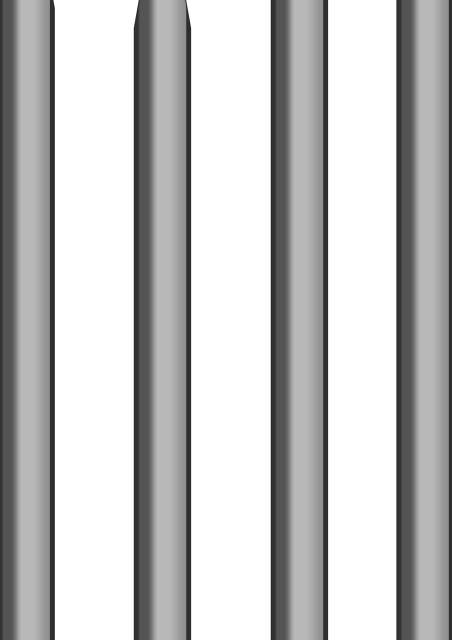
Reproduce this pattern procedurally as a WebGL 2 fragment shader.

```glsl
#version 300 es
precision highp float;

uniform vec2 u_resolution;
out vec4 fragColor;

const int BAR_COUNT = 4;
const float BAR_WIDTH = 0.1268;
const float TAPER_SLOPE = 0.25;
const float OUTLINE_WIDTH = 0.0022;

// Left edge of each bar, and the height where its tip starts to narrow
const float BAR_LEFT[BAR_COUNT] = float[](-0.0055, 0.2960, 0.5990, 0.8770);
const float BAR_SHOULDER[BAR_COUNT] = float[](0.987, 0.956, 1.1, 1.1);

const vec3 BACKGROUND = vec3(1.0);
const float OUTLINE = 0.15;
const float RIM_LEFT = 0.20;
const float RIM_RIGHT = 0.18;
const float SHADOW = 0.33;
const float HIGHLIGHT = 0.725;
const float FALLOFF = 0.56;

float edge(float position, float x, float blur) {
    return smoothstep(position - blur, position + blur, x);
}

// Grey across a bar, with t running from 0 at the left to 1 at the right
float metalShade(float t, float blur) {
    float shade = mix(RIM_LEFT, SHADOW, edge(0.09, t, blur + 0.01));
    shade = mix(shade, HIGHLIGHT, smoothstep(0.23, 0.43, t));
    shade = mix(shade, FALLOFF, smoothstep(0.58, 0.93, t));
    return mix(shade, RIM_RIGHT, edge(0.915, t, blur));
}

// Distance inside the silhouette, positive within the bar
float barInside(vec2 uv, float left, float shoulder) {
    float inset = TAPER_SLOPE * max(uv.y - shoulder, 0.0);
    float halfWidth = 0.5 * BAR_WIDTH - inset;
    return halfWidth - abs(uv.x - left - 0.5 * BAR_WIDTH);
}

vec3 drawBar(vec3 base, vec2 uv, float left, float shoulder, float blur) {
    float inside = barInside(uv, left, shoulder);
    float shade = metalShade((uv.x - left) / BAR_WIDTH, blur / BAR_WIDTH);
    shade = mix(OUTLINE, shade, edge(OUTLINE_WIDTH, inside, blur));
    return mix(base, vec3(shade), edge(0.0, inside, blur));
}

void main() {
    vec2 uv = gl_FragCoord.xy / u_resolution;
    float blur = 0.7 / u_resolution.x;

    vec3 color = BACKGROUND;
    for (int i = 0; i < BAR_COUNT; i++) {
        color = drawBar(color, uv, BAR_LEFT[i], BAR_SHOULDER[i], blur);
    }
    fragColor = vec4(color, 1.0);
}
```
